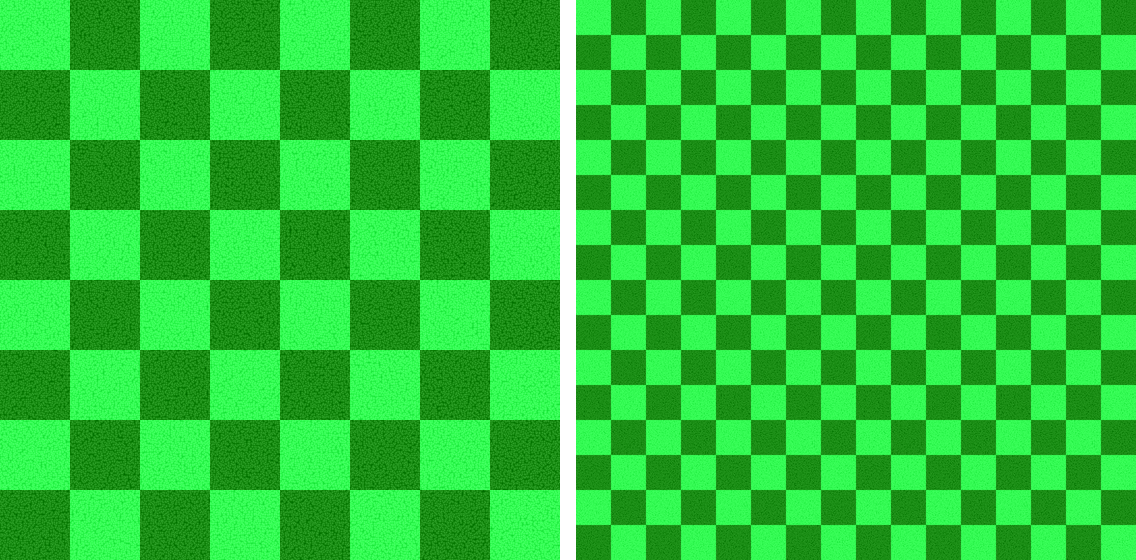
Left, the tile; right, the same tile 2 across and 2 down.
Write a WebGL 1 fragment shader that draws this pattern.

```glsl
precision highp float;

uniform vec2 u_resolution;

vec2 hash2(vec2 cell) {
  vec3 h = fract(cell.xyx * vec3(0.1031, 0.1030, 0.0973));
  h += dot(h, h.yzx + 33.33);
  return fract((h.xx + h.yz) * h.zy);
}

// Distance to the nearest scattered point, wrapping after `count` cells
float cellular(vec2 uv, float count) {
  vec2 p = uv * count;
  vec2 cell = floor(p);
  float nearest = 2.0;
  for (int y = -1; y <= 1; y++) {
    for (int x = -1; x <= 1; x++) {
      vec2 neighbour = cell + vec2(float(x), float(y));
      vec2 point = neighbour + hash2(mod(neighbour, count));
      nearest = min(nearest, distance(p, point));
    }
  }
  return nearest;
}

// 0 on dark squares, 1 on light ones; four light/dark pairs per axis
float checker(vec2 uv) {
  vec2 edge = (abs(fract(uv * 4.0 - 0.25) - 0.5) - 0.25) / 4.0;
  vec2 side = clamp(edge * u_resolution * 2.0, -1.0, 1.0);
  return 0.5 - 0.5 * side.x * side.y;
}

void main() {
  vec2 uv = gl_FragCoord.xy / u_resolution;

  vec3 darkGreen = vec3(0.09, 0.54, 0.07);
  vec3 lightGreen = vec3(0.19, 0.985, 0.315);
  vec3 color = mix(darkGreen, lightGreen, checker(uv));

  // Fine grain, equal on all channels
  color += 0.22 * (0.48 - cellular(uv, 270.0));

  gl_FragColor = vec4(clamp(color, 0.0, 1.0), 1.0);
}
```
